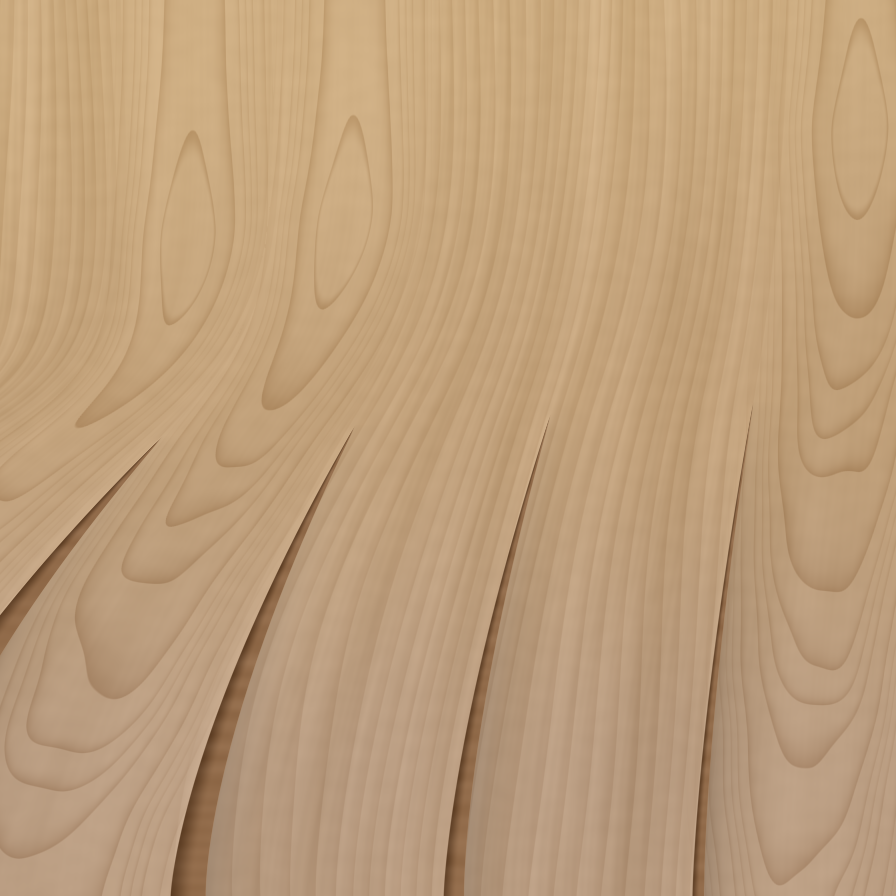
Write a Shadertoy shader that draws this texture.

```glsl
// Pale wood veneer whose grain sweeps left and splits into curved strips.
// Each pixel is traced along a bent flow line to a label s; straight grain,
// nested growth rings and the tapering slits are all built on that label.

const vec4  SLITS      = vec4(0.182, 0.397, 0.615, 0.841); // labels of the cuts
const vec3  FIGURE_X   = vec3(0.072, 0.282, 0.942);        // ring figure axes
const vec3  FIGURE_Y   = vec3(0.735, 0.755, 0.855);        // ring figure hearts
const float BEND       = 0.32;   // sideways sweep at the first slit
const float BEND_DECAY = 2.5;    // how fast the sweep fades to the right
const float GAP        = 0.21;   // slit width relative to the sweep
const float RING_CURVE = 44.0;   // narrowness of the ring figures
const float FIRST_RING = 0.085;  // size of the innermost oval
const float RING_RATE  = 13.0;   // rings per unit along a figure axis
const float GRAIN_RATE = 58.0;   // straight grain lines per unit
const vec3  TOP_WOOD   = vec3(0.815, 0.690, 0.520);
const vec3  MID_WOOD   = vec3(0.765, 0.638, 0.485);
const vec3  LOW_WOOD   = vec3(0.735, 0.622, 0.515);
const vec3  RING_TINT  = vec3(0.105, 0.125, 0.135);
const vec3  GAP_DARK   = vec3(0.36, 0.24, 0.14);
const vec3  GAP_LIGHT  = vec3(0.57, 0.42, 0.29);

vec2 hashGradient(vec2 cell) {
    vec3 q = fract(cell.xyx * vec3(0.1031, 0.1030, 0.0973));
    q += dot(q, q.yzx + 33.33);
    float a = 6.2832 * fract((q.x + q.y) * q.z);
    return vec2(cos(a), sin(a));
}

float gradientNoise(vec2 p) {
    vec2 i = floor(p), f = fract(p);
    vec2 u = f * f * f * (f * (f * 6.0 - 15.0) + 10.0);
    vec2 e = vec2(0.0, 1.0);
    float low  = mix(dot(hashGradient(i), f), dot(hashGradient(i + e.yx), f - e.yx), u.x);
    float high = mix(dot(hashGradient(i + e), f - e), dot(hashGradient(i + 1.0), f - 1.0), u.x);
    return mix(low, high, u.y);
}

float sweep(float s) { return BEND * exp(-BEND_DECAY * (s - SLITS.x)); }
float tipHeight(float s) { return 0.503 + 0.058 * s; }

// Horizontal position of flow line s at height y.
float flowX(float s, float y) {
    float tip = tipHeight(s), h = y - tip, a = sweep(s);
    if (h < 0.0) return s - a * (1.0 - pow(max(1.0 + h / tip, 0.0), 1.5));
    float reach = 0.155 - 0.145 * s;
    return s + reach * tanh(min(2.94 * a / reach * h, 8.0));
}

// Inverts flowX by bisection.
float flowLabel(vec2 p) {
    float lo = -0.5, hi = 1.05;
    for (int i = 0; i < 22; i++) {
        float mid = 0.5 * (lo + hi);
        if (flowX(mid, p.y) < p.x) lo = mid; else hi = mid;
    }
    return 0.5 * (lo + hi);
}

// Slow darkening that ends in a crisp, antialiased edge.
float ringLine(float phase, float sharpness) {
    float w = fwidth(phase), f = fract(phase);
    float edge = 1.0 - smoothstep(1.0 - clamp(1.5 * w, 0.02, 0.5), 1.0, f);
    return pow(f, sharpness) * edge * (1.0 - smoothstep(0.25, 0.8, w));
}

// Growth value of one figure: ovals at the heart, U shapes below it.
float figureGrowth(float ds, float y, float heart) {
    float d = heart - y;
    if (d < 0.0) d = 0.16 * (1.0 - exp(d / 0.115));
    float g = sqrt(d * d + 0.0025) - 0.05 + RING_CURVE * ds * ds;
    float below = smoothstep(0.12, 0.4, heart - y);
    g += 0.018 * below * cos(ds * 63.0);
    return g + (0.012 + 0.04 * below) * gradientNoise(vec2(ds * 16.0, y * 8.0 + heart * 50.0));
}

vec3 woodColor(vec2 p, float s) {
    vec3 col = mix(LOW_WOOD, MID_WOOD, smoothstep(0.1, 0.6, p.y));
    col = mix(col, TOP_WOOD, smoothstep(0.5, 1.0, p.y + 0.12 * (0.5 - p.x)));

    // Rings of the nearest figure
    float growth = 10.0, away = 1.0;
    for (int i = 0; i < 3; i++) {
        float ds = s - FIGURE_X[i];
        growth = min(growth, figureGrowth(ds, p.y, FIGURE_Y[i]));
        away = min(away, abs(ds));
    }
    float phase = (growth - FIRST_RING) * RING_RATE + 0.3 * sin(growth * 21.0);
    float rings = ringLine(phase, 5.0) * smoothstep(-0.25, -0.05, phase);
    float figured = 1.0 - smoothstep(0.075, 0.125, away);

    // Straight grain and fibres
    float drift = gradientNoise(vec2(s * 7.0, p.y * 1.6));
    float grain = ringLine(s * GRAIN_RATE + 2.2 * drift, 2.0);
    float bands = gradientNoise(vec2(s * 24.0, p.y * 1.3 + 4.0));
    float fibre = gradientNoise(vec2(s * 170.0, p.y * 5.0));
    float mottle = gradientNoise(p * vec2(35.0, 60.0));
    col -= RING_TINT * (0.85 * rings * figured + 0.42 * grain * (1.0 - figured));
    col += vec3(0.050, 0.055, 0.065) * bands * (1.0 - 0.6 * figured);
    return col + 0.022 * fibre * (1.0 - 0.6 * figured) + 0.012 * mottle + 0.03 * drift;
}

void mainImage(out vec4 fragColor, in vec2 fragCoord) {
    vec2 p = fragCoord / iResolution.xy;
    float aa = 0.8 / iResolution.x;
    vec3 col = woodColor(p, flowLabel(p));

    // Slits: shaded right lip, bright left rim, dark recess
    for (int i = 0; i < 4; i++) {
        float s = SLITS[i], tip = tipHeight(s);
        float t = clamp((tip - p.y) / tip, 0.0, 1.0);
        float width = GAP * sweep(s) * pow(t, 0.9);
        float left = p.x - flowX(s, min(p.y, tip)) + 0.5 * width;
        float right = left - width;
        float open = smoothstep(0.0, 0.02, t);
        col *= 1.0 - 0.15 * sqrt(t) * exp(-max(right, 0.0) / 0.025) * smoothstep(-aa, aa, right);
        col += 0.035 * open * exp(min(left, 0.0) / 0.007) * (1.0 - smoothstep(-aa, aa, left));
        float inside = open * smoothstep(-aa, aa, left) * (1.0 - smoothstep(-aa, aa, right));
        vec3 recess = mix(GAP_DARK, GAP_LIGHT, smoothstep(-0.1, 0.65, left / max(width, 0.001)));
        recess += 0.05 * gradientNoise(vec2(p.x * 9.0, p.y * 75.0));
        col = mix(col, recess, inside);
    }
    fragColor = vec4(clamp(col, 0.0, 1.0), 1.0);
}
```
